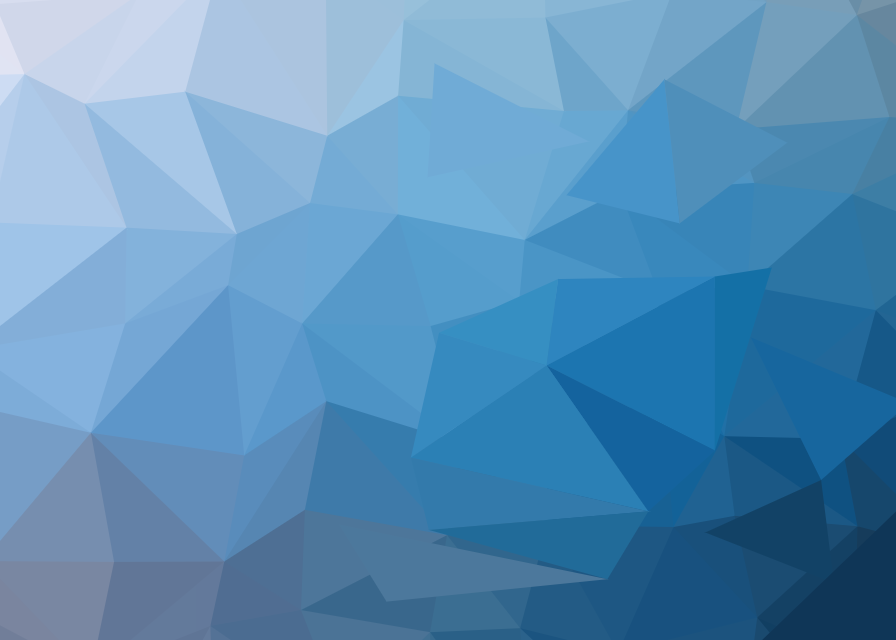
Give the GLSL for this background, as a WebGL 2 fragment shader.

```glsl
#version 300 es
precision highp float;
// Low-poly background: a jittered grid of triangles, each filled flat with the
// colour that a smooth field (pale upper left to navy lower right) has at its
// centre. A few large facets are laid on top to set the composition.
uniform vec2 u_resolution;
out vec4 fragColor;

const float CELL = 0.168;

float hash(vec2 p) {
  return fract(sin(dot(p, vec2(127.1, 311.7))) * 43758.5453);
}

float sat(float x) { return clamp(x, 0.0, 1.0); }

// Five evenly spaced colour stops.
vec3 ramp(float x, vec3 a, vec3 b, vec3 c, vec3 d, vec3 e) {
  x *= 4.0;
  vec3 col = mix(a, b, sat(x));
  col = mix(col, c, sat(x - 1.0));
  col = mix(col, d, sat(x - 2.0));
  return mix(col, e, sat(x - 3.0));
}

// Smooth colour field: four horizontal ramps blended by height.
vec3 field(vec2 p) {
  float x = p.x / 1.4;
  vec3 floorRow = ramp(x, vec3(.48, .52, .62), vec3(.36, .46, .60),
    vec3(.22, .42, .56), vec3(.10, .33, .51), vec3(.06, .21, .33));
  vec3 lowRow = ramp(x, vec3(.47, .66, .84), vec3(.35, .58, .79),
    vec3(.22, .53, .73), vec3(.09, .42, .64), vec3(.08, .33, .52));
  vec3 highRow = ramp(x, vec3(.66, .78, .91), vec3(.51, .70, .86),
    vec3(.37, .64, .82), vec3(.27, .57, .77), vec3(.18, .46, .63));
  vec3 topRow = ramp(x, vec3(.88, .89, .95), vec3(.74, .81, .91),
    vec3(.60, .76, .86), vec3(.46, .66, .80), vec3(.44, .56, .64));
  vec3 col = mix(floorRow, lowRow, smoothstep(.10, .36, p.y));
  col = mix(col, highRow, sat((p.y - .34) / .33));
  return mix(col, topRow, sat((p.y - .67) / .28));
}

float cross2(vec2 a, vec2 b) { return a.x * b.y - a.y * b.x; }

// Signed distance to the line a-b, positive on its left.
float side(vec2 p, vec2 a, vec2 b) { return cross2(normalize(b - a), p - a); }

// Antialiased coverage of a triangle with either winding.
float facet(vec2 p, vec2 a, vec2 b, vec2 c) {
  float w = sign(cross2(b - a, c - a));
  float d = min(min(w * side(p, a, b), w * side(p, b, c)), w * side(p, c, a));
  return sat(d * u_resolution.y + 0.5);
}

vec2 corner(vec2 id) {
  vec2 jitter = vec2(hash(id), hash(id + 37.0)) - 0.5;
  return (id + 0.62 * jitter) * CELL;
}

// Adds one flat triangle; the weight is kept in w.
vec4 flatTriangle(vec2 p, vec2 a, vec2 b, vec2 c) {
  vec2 centre = (a + b + c) / 3.0;
  vec3 tint = (hash(centre) - 0.5) * vec3(.07, .06, .05);
  return vec4(field(centre) + tint, 1.0) * facet(p, a, b, c);
}

vec3 mesh(vec2 p) {
  vec4 sum = vec4(field(p), 1.0) * 0.001;
  vec2 home = floor(p / CELL);
  for (int j = -1; j <= 1; j++) {
    for (int i = -1; i <= 1; i++) {
      vec2 id = home + vec2(i, j);
      vec2 a = corner(id), b = corner(id + vec2(1, 0));
      vec2 c = corner(id + 1.0), d = corner(id + vec2(0, 1));
      // Either diagonal may split the cell.
      if (hash(id + 11.0) < 0.5) {
        sum += flatTriangle(p, a, b, c) + flatTriangle(p, a, c, d);
      } else {
        sum += flatTriangle(p, a, b, d) + flatTriangle(p, b, c, d);
      }
    }
  }
  return sum.rgb / sum.w;
}

void main() {
  vec2 p = gl_FragCoord.xy / u_resolution * vec2(1.4, 1.0);
  vec3 col = mesh(p);

  // Large blue facets around the hub right of the centre.
  vec2 hub = vec2(.854, .429), crest = vec2(1.117, .568), waist = vec2(1.117, .296);
  vec2 foot = vec2(1.013, .201), heart = vec2(.686, .480), left = vec2(.642, .285);
  col = mix(col, vec3(.11, .46, .69), facet(p, hub, crest, waist));
  col = mix(col, vec3(.08, .39, .62), facet(p, hub, waist, foot));
  col = mix(col, vec3(.17, .50, .71), facet(p, hub, foot, left));
  col = mix(col, vec3(.21, .54, .75), facet(p, heart, hub, left));
  col = mix(col, vec3(.18, .52, .75), facet(p, vec2(.872, .564), crest, hub));
  col = mix(col, vec3(.21, .56, .76), facet(p, heart, vec2(.872, .564), hub));
  col = mix(col, vec3(.08, .44, .65), facet(p, crest, vec2(1.206, .582), waist));

  // Long slivers and dark wedges along the bottom.
  vec2 tip = vec2(.949, .095), bend = vec2(1.283, .250);
  col = mix(col, vec3(.20, .48, .67), facet(p, left, foot, vec2(.670, .172)));
  col = mix(col, vec3(.13, .42, .60), facet(p, vec2(.670, .172), foot, tip));
  col = mix(col, vec3(.30, .47, .61), facet(p, vec2(.529, .181), tip, vec2(.604, .060)));
  col = mix(col, vec3(.07, .26, .40), facet(p, vec2(1.102, .168), bend, vec2(1.303, .089)));
  col = mix(col, vec3(.06, .21, .34), facet(p, vec2(1.42, .22), vec2(1.17, -.02), vec2(1.42, -.02)));
  col = mix(col, vec3(.09, .40, .62), facet(p, vec2(1.173, .473), vec2(1.42, .37), bend));

  // Lighter facets above.
  vec2 peak = vec2(1.038, .876), ridge = vec2(.920, .779), saddle = vec2(1.062, .651);
  col = mix(col, vec3(.28, .58, .79), facet(p, vec2(.885, .695), peak, saddle));
  col = mix(col, vec3(.31, .56, .73), facet(p, peak, saddle, vec2(1.230, .777)));
  col = mix(col, vec3(.44, .67, .84), facet(p, vec2(.679, .901), ridge, vec2(.668, .723)));
  fragColor = vec4(col, 1.0);
}
```
